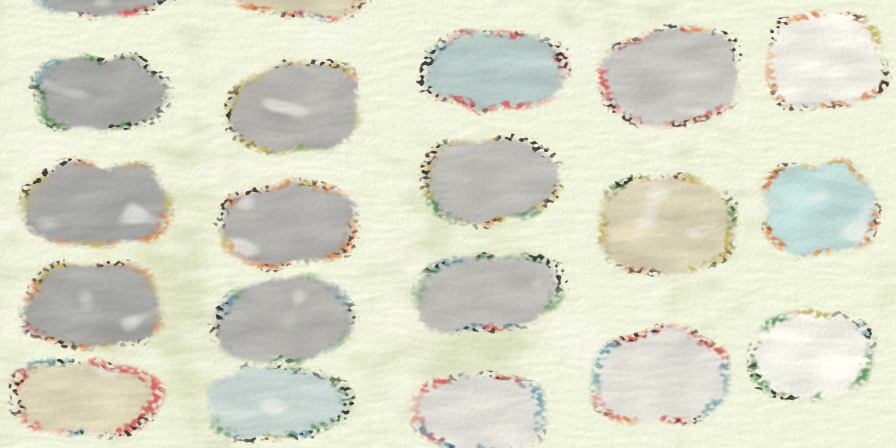
Reproduce this pattern procedurally as a Shadertoy shader.

```glsl
vec2 hash22(vec2 p) {
    p = vec2(dot(p, vec2(127.1, 311.7)), dot(p, vec2(269.5, 183.3)));
    return fract(sin(p) * 43758.5);
}

float gradientNoise(vec2 p) {
    vec2 cell = floor(p), f = fract(p);
    vec2 u = f * f * f * (f * (f * 6.0 - 15.0) + 10.0);
    vec4 corner;
    for (int i = 0; i < 4; i++) {
        vec2 o = vec2(i & 1, i >> 1);
        corner[i] = dot(hash22(cell + o) * 2.0 - 1.0, f - o);
    }
    return mix(mix(corner.x, corner.y, u.x), mix(corner.z, corner.w, u.x), u.y);
}

// Paint thickness: bent brush strokes plus canvas grain
float paintHeight(vec2 p) {
    vec2 bend = p + 0.03 * vec2(gradientNoise(p * 5.0), gradientNoise(p * 6.0 + 9.0));
    float strokes = gradientNoise(bend * vec2(18.0, 60.0));
    float crossed = gradientNoise(vec2(bend.x + 0.4 * bend.y, bend.y - 0.4 * bend.x) * vec2(55.0, 24.0));
    return strokes + 0.6 * crossed + 0.5 * gradientNoise(p * 115.0);
}

vec3 groundColor(vec2 uv) {
    float wash = gradientNoise(uv * vec2(3.5, 1.8) + 2.0) + 0.5 * gradientNoise(uv * vec2(13.0, 19.0));
    vec3 ground = mix(vec3(0.86, 0.88, 0.75), vec3(0.945, 0.96, 0.87),
                      smoothstep(-0.4, 0.1, wash + 0.08 * uv.x));
    return mix(ground, vec3(0.97, 0.97, 0.92), 0.6 * smoothstep(0.1, 0.4, gradientNoise(uv * vec2(5.0, 9.0) + 30.0)));
}

vec3 stoneColor(int column, int row, float depth) {
    float c = float(column);
    float light = 0.12 + 0.12 * c + 0.4 * smoothstep(0.7, 0.9, depth) + 0.35 * smoothstep(3.0, 4.0, c);
    vec3 color = mix(vec3(0.62, 0.62, 0.61), vec3(0.96, 0.95, 0.91), min(light, 1.0));
    int kind = (4 * column + row) % 9;
    if (kind == 4) color = mix(color, vec3(0.88, 0.84, 0.70), 0.75);
    if (kind == 8) color = mix(color, vec3(0.71, 0.84, 0.83), 0.3 + 0.12 * c);
    return color;
}

void paintStone(inout vec3 color, vec2 uv, vec2 center, vec2 radius, vec2 seed, vec3 body) {
    vec2 p = uv - center;
    vec2 chance = hash22(seed + 4.0);
    float tilt = 0.24 * (chance.x - 0.5);
    p = mat2(cos(tilt), -sin(tilt), sin(tilt), cos(tilt)) * p;
    if (any(greaterThan(abs(p), radius * 1.5))) return;

    // Lumpy rounded outline with a dry-brush edge
    vec2 q = abs(p / radius);
    float rounded = pow(pow(q.x, 2.5) + pow(q.y, 2.5), 0.4);
    vec2 heading = normalize(p + 1e-5);
    float grain = gradientNoise(uv * vec2(65.0, 85.0));
    float d = (rounded - 1.0) * radius.y + 0.022 * gradientNoise(heading * 1.5 + seed * 7.3) + 0.009 * grain;

    // Pale reworked ground around the stone
    color = mix(color, vec3(0.94, 0.94, 0.84), 0.45 * (1.0 - smoothstep(0.0, 0.035, d)));

    // Body with streaks, shading and white dabs
    float streak = gradientNoise(p * vec2(9.0, 24.0) + seed * 11.0);
    body *= 1.0 + 0.14 * streak + 0.35 * p.y * (chance.y - 0.3);
    body = mix(body, vec3(0.94, 0.94, 0.91), 0.65 * smoothstep(0.22, 0.45, gradientNoise(p * vec2(10.0, 15.0) + seed * 5.7)));
    float edge = 0.004 + 1.0 / iResolution.y;
    color = mix(color, body, 1.0 - smoothstep(-edge, edge, d));

    // Broken coloured rim: hue drifts with direction
    vec3 pigments[5] = vec3[5](vec3(0.84, 0.48, 0.27), vec3(0.82, 0.30, 0.30), vec3(0.36, 0.55, 0.62),
                               vec3(0.31, 0.53, 0.29), vec3(0.74, 0.67, 0.34));
    float hue = 5.0 * chance.y + 2.5 * gradientNoise(heading * 0.9 + seed * 3.1) + 5.0;
    int slot = int(hue);
    vec3 pigment = mix(pigments[slot % 5], pigments[(slot + 1) % 5], smoothstep(0.4, 0.6, fract(hue)));
    float reach = smoothstep(-0.2, 0.2, gradientNoise(heading * 1.7 + seed * 9.7));
    float band = 1.0 - smoothstep(0.002, 0.013, abs(d - 0.001));
    color = mix(color, pigment, 0.8 * band * reach * smoothstep(-0.25, 0.2, grain));

    // Dark crumbs caught along the outline
    float crumbs = smoothstep(-0.02, 0.2, gradientNoise(uv * vec2(75.0, 95.0) + 40.0));
    float sweep = smoothstep(-0.12, 0.25, gradientNoise(heading * 1.4 + seed * 5.3 + 20.0));
    float line = 1.0 - smoothstep(0.003, 0.010, abs(d - 0.003));
    color = mix(color, vec3(0.20, 0.18, 0.16), 0.9 * line * crumbs * sweep);
}

void mainImage(out vec4 fragColor, in vec2 fragCoord) {
    vec2 uv = fragCoord / iResolution.y;
    vec3 color = groundColor(uv);

    // Each column: x, depth of first stone, row pitch, bow of the spacing
    vec4 columns[5] = vec4[5](vec4(0.24, -0.055, 0.236, 0.04), vec4(0.665, -0.055, 0.238, 0.08),
                              vec4(1.11, 0.156, 0.26, -0.02), vec4(1.495, 0.17, 0.335, 0.0),
                              vec4(1.84, 0.135, 0.33, 0.0));
    for (int c = 0; c < 5; c++) {
        vec4 column = columns[c];
        for (int r = 0; r < 5; r++) {
            float row = float(r);
            vec2 seed = vec2(c, r) + 1.0;
            vec2 jitter = hash22(seed) - 0.5;
            float depth = column.y + column.z * row + column.w * sin(0.7854 * row);
            vec2 center = vec2(column.x - 0.012 * row + 0.015 * jitter.x, 1.0 - depth);
            vec2 radius = vec2(0.148 - 0.018 * smoothstep(3.0, 4.0, float(c)), 0.052 + 0.14 * column.z)
                        + jitter.yx * vec2(0.024, 0.018);
            paintStone(color, uv, center, radius, seed, stoneColor(c, r, depth));
        }
    }

    // Raking light over the paint surface
    float relief = paintHeight(uv + vec2(-0.003, 0.004)) - paintHeight(uv);
    color *= 1.0 - 0.075 * relief;
    fragColor = vec4(clamp(color, 0.0, 1.0), 1.0);
}
```
